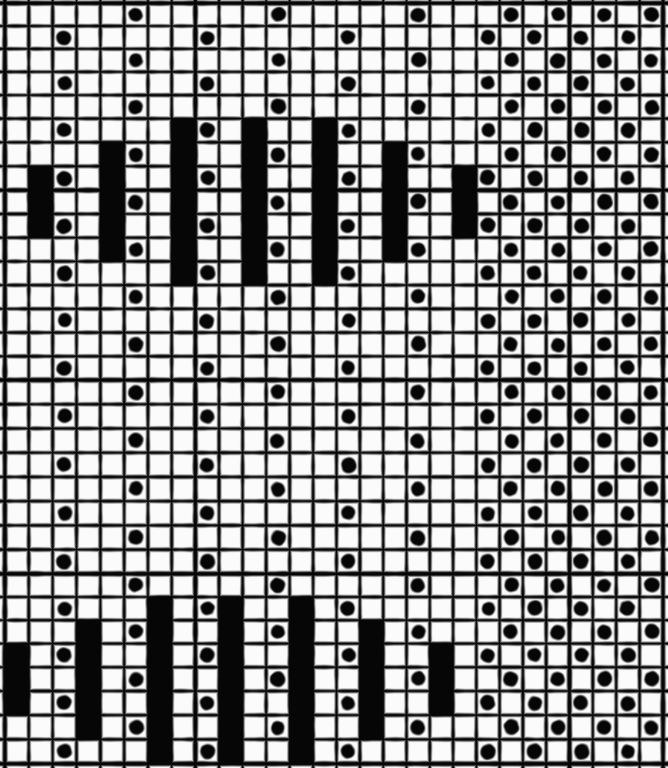
Give the GLSL for this pattern, as a WebGL 1 fragment shader.

```glsl
precision highp float;

uniform vec2 u_resolution;

const float PI = 3.14159;
const vec3 PAPER = vec3(0.985);
const vec3 INK = vec3(0.025);

// Sheet layout, as fractions of the canvas
const float GRID_LEFT = 0.0073;
const float COLUMN_PITCH = 0.03529;
const float GRID_TOP = 0.0042;
const vec4 BLOCK_ENDS = vec4(0.2477, 0.4948, 0.7472, 0.9945);

// Slight warp of the sheet
const float COLUMN_WARP = 0.085;
const float COLUMN_WARP_SPAN = 20.0;
const float ROW_SAG = 0.0021;

// Grid counts and sizes, in cells
const vec2 GRID_SIZE = vec2(28.0, 32.0);
const float BLOCK = 8.0;
const float LIGHT_COLUMN = 16.0;
const float THIN_LINE = 0.056;
const float THICK_LINE = 0.085;
const float LINE_WOBBLE = 0.022;
const float INK_INSIDE = 0.055;
const float INK_OUTSIDE = 0.085;

const float DOT_RADIUS = 0.285;
const float DOT_VARIATION = 0.04;
const float DOT_JITTER = 0.06;
const float DENSE_START = 20.0;

const float BAR_STEP = 3.0;
const float BAR_LAST = 6.0;
const float BAR_MAX_HALF = 3.5;
const float BAR_BLEED = 0.05;
const vec2 UPPER_BARS = vec2(1.5, 8.5);
const vec2 LOWER_BARS = vec2(0.5, 28.5);

float hash(vec2 p) {
  return fract(sin(dot(p, vec2(127.1, 311.7))) * 43758.5453);
}

float noise(vec2 p) {
  vec2 i = floor(p);
  vec2 f = fract(p);
  f = f * f * (3.0 - 2.0 * f);
  float low = mix(hash(i), hash(i + vec2(1.0, 0.0)), f.x);
  float high = mix(hash(i + vec2(0.0, 1.0)), hash(i + 1.0), f.x);
  return mix(low, high, f.y);
}

// Rows from the top; the first and last blocks sag upward
float toRow(float depth) {
  float block = 0.0;
  vec2 span = vec2(GRID_TOP, BLOCK_ENDS.x);
  if (depth > BLOCK_ENDS.x) { block = 1.0; span = BLOCK_ENDS.xy; }
  if (depth > BLOCK_ENDS.y) { block = 2.0; span = BLOCK_ENDS.yz; }
  if (depth > BLOCK_ENDS.z) { block = 3.0; span = BLOCK_ENDS.zw; }
  float along = (depth - span.x) / (span.y - span.x);
  float outer = step(1.0, abs(block - 1.5));
  float sag = outer * ROW_SAG * sin(PI * clamp(along, 0.0, 1.0));
  return BLOCK * (block + along + sag / (span.y - span.x));
}

float toColumn(float x) {
  float column = (x - GRID_LEFT) / COLUMN_PITCH;
  return column - COLUMN_WARP * sin(PI * column / COLUMN_WARP_SPAN);
}

// Signed distance to the nearest line across one axis
float ruleDistance(float across, float along, float count, float light) {
  float index = clamp(floor(across + 0.5), 0.0, count);
  float heavy = 1.0 - step(0.5, mod(index, BLOCK));
  heavy = max(heavy, step(count - 0.5, index));
  heavy *= step(0.5, abs(index - light));
  float wobble = noise(vec2(along * 2.3, index * 7.0 + light)) - 0.5;
  float width = mix(THIN_LINE, THICK_LINE, heavy) + LINE_WOBBLE * wobble;
  return abs(across - index) - width;
}

// Signed distance to the dot in a cell
float dotDistance(vec2 cell) {
  vec2 id = floor(cell);
  float alternate = mod(id.x + id.y, 2.0);
  float chosen = max(step(DENSE_START, id.x), step(1.5, mod(id.x, 3.0)));
  vec2 bounds = step(vec2(0.0), id) * step(id, GRID_SIZE - 1.0);
  if (alternate * chosen * bounds.x * bounds.y < 0.5) return 1.0;
  vec2 jitter = vec2(hash(id + 3.1), hash(id + 8.7)) - 0.5;
  vec2 offset = cell - id - 0.5 - jitter * DOT_JITTER;
  float radius = DOT_RADIUS + DOT_VARIATION * (hash(id + 5.3) - 0.3);
  radius += 0.04 * (noise(cell * 5.0) - 0.5);
  return length(offset) - radius;
}

// Signed distance to a row of bars, tallest in the middle
float barDistance(vec2 cell, vec2 first) {
  float index = floor((cell.x - first.x) / BAR_STEP + 0.5);
  index = clamp(index, 0.0, BAR_LAST);
  float halfHeight = min(BAR_MAX_HALF, 4.5 - abs(index - 0.5 * BAR_LAST));
  vec2 centre = first + vec2(BAR_STEP * index, 0.0);
  vec2 d = abs(cell - centre) - vec2(0.5, halfHeight) - BAR_BLEED;
  return max(d.x, d.y);
}

void main() {
  vec2 uv = gl_FragCoord.xy / u_resolution;
  vec2 cell = vec2(toColumn(uv.x), toRow(1.0 - uv.y));
  float pixel = 1.0 / (u_resolution.x * COLUMN_PITCH);

  float rules = min(ruleDistance(cell.x, cell.y, GRID_SIZE.x, LIGHT_COLUMN),
                    ruleDistance(cell.y, cell.x, GRID_SIZE.y, -1.0));
  float marks = min(dotDistance(cell), min(barDistance(cell, UPPER_BARS),
                                           barDistance(cell, LOWER_BARS)));

  // Print ink on paper
  float coverage = 1.0 - smoothstep(-max(INK_INSIDE, 0.8 * pixel),
                                    max(INK_OUTSIDE, pixel), min(rules, marks));
  gl_FragColor = vec4(mix(PAPER, INK, coverage), 1.0);
}
```
